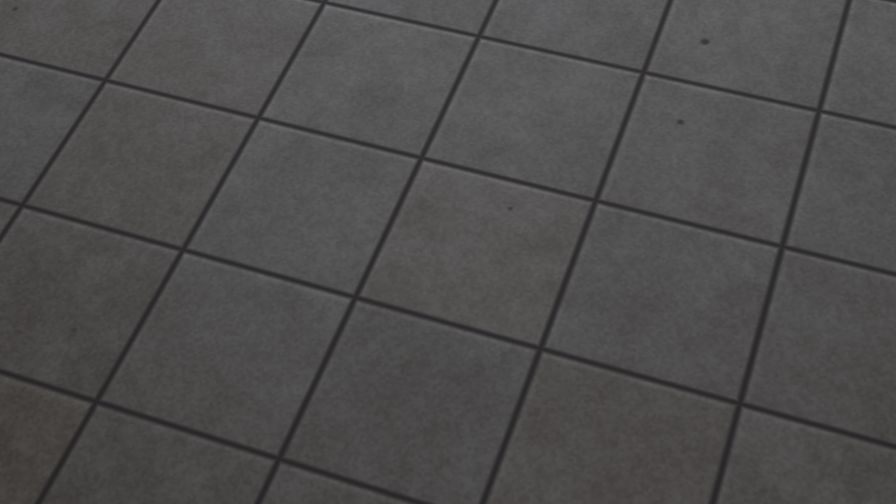
Give the GLSL for this texture, as a WebGL 1 fragment shader.

```glsl
precision highp float;
uniform vec2 u_resolution;

// Floor plane: canvas heights, measured from the top left corner
const vec2 ORIGIN = vec2(0.6435, 0.0046);
const vec2 COLUMN_STEP = vec2(0.2783, 0.0651);
const vec2 ROW_STEP = vec2(-0.1626, 0.2147);
const vec2 PERSPECTIVE = vec2(-0.0301, -0.0620);

// Joints, in tile widths
const vec2 JOINT_HALF = vec2(0.0155, 0.0145);
const float JOINT_SOFT = 0.014;
const float BEVEL_WIDTH = 0.014;
const vec2 BEVEL_GAIN = vec2(0.022, 0.045);

// Colours
const vec3 TILE_LIT = vec3(0.368, 0.368, 0.374);
const vec3 TILE_SHADE = vec3(0.275, 0.267, 0.263);
const vec3 JOINT_COLOR = vec3(0.182, 0.175, 0.182);
const vec3 STAIN_COLOR = vec3(0.190, 0.185, 0.188);
const vec3 WARM_TINT = vec3(0.006, 0.001, -0.005);

// Light and wear
const float LIGHT_CENTRE = 1.10;
const float TILE_VARIATION = 0.12;
const float MOTTLE = 0.60;
const float GRAIN = 0.034;
const float STAIN_CELLS = 2.0;
const float STAIN_CHANCE = 0.06;

float hash(vec2 p) {
  p = fract(p * vec2(0.1031, 0.1130));
  p += dot(p, p.yx + 33.33);
  return fract((p.x + p.y) * p.x * 43.758);
}

vec2 hash2(vec2 p) {
  return vec2(hash(p + 17.3), hash(p + 71.9));
}

// Canvas position to tile coordinates by inverting the projection
vec2 floorPosition(vec2 p) {
  vec2 a = COLUMN_STEP - PERSPECTIVE.x * p;
  vec2 b = ROW_STEP - PERSPECTIVE.y * p;
  vec2 r = p - ORIGIN;
  return vec2(r.x * b.y - r.y * b.x, a.x * r.y - a.y * r.x)
       / (a.x * b.y - a.y * b.x);
}

// Soft cellular noise: random cell values blended by distance
float cellular(vec2 p) {
  vec2 cell = floor(p);
  float total = 0.0;
  float weights = 0.0;
  for (int y = -1; y <= 1; y++) {
    for (int x = -1; x <= 1; x++) {
      vec2 id = cell + vec2(float(x), float(y));
      vec2 d = id + 0.15 + 0.7 * hash2(id) - p;
      float w = exp(-5.0 * dot(d, d));
      total += w * hash(id + 5.7);
      weights += w;
    }
  }
  return total / weights - 0.5;
}

// Sparse small dark marks, kept inside their cells
float stains(vec2 g, float pixel) {
  vec2 p = g * STAIN_CELLS;
  vec2 id = floor(p);
  float present = step(hash(id + 41.0), STAIN_CHANCE);
  vec2 d = (fract(p) - 0.15 - 0.7 * hash2(id)) / STAIN_CELLS;
  float radius = mix(0.010, 0.024, hash(id + 9.0));
  float soft = max(0.014, pixel);
  return present * (1.0 - smoothstep(radius - soft, radius + soft, length(d)));
}

void main() {
  vec2 p = vec2(gl_FragCoord.x, u_resolution.y - gl_FragCoord.y) / u_resolution.y;
  vec2 g = floorPosition(p);
  vec2 tile = floor(g) + 50.0;
  vec2 f = fract(g);
  float pixel = 3.5 / u_resolution.y;
  float soft = max(JOINT_SOFT, pixel);

  // Light falls from the top, dimming to the sides
  float side = p.x - LIGHT_CENTRE;
  float light = 0.92 - 0.78 * p.y - 0.32 * side * side;

  // Tile surface
  vec2 m = g + 50.0;
  float mottle = 0.4 * cellular(m * 4.0) + 0.35 * cellular(m * 11.0 + 3.1)
               + 0.25 * cellular(m * 25.0 + 8.4);
  float level = light + TILE_VARIATION * (hash(tile) - 0.5) + MOTTLE * mottle;
  vec3 color = mix(TILE_SHADE, TILE_LIT, level);
  color += WARM_TINT * (hash(tile + 23.0) - 0.3);
  color += GRAIN * cellular(m * 55.0);

  // Pale bevel beside each joint
  vec2 offset = (f - JOINT_HALF - 0.018) / BEVEL_WIDTH;
  color += dot(BEVEL_GAIN, exp(-offset * offset)) * (0.5 + 0.7 * light);

  color = mix(color, STAIN_COLOR, 0.75 * stains(m, pixel));

  // Joints
  vec2 edge = min(f, 1.0 - f);
  vec2 joint = 1.0 - smoothstep(JOINT_HALF - soft, JOINT_HALF + soft, edge);
  color = mix(color, JOINT_COLOR * (0.85 + 0.25 * light), max(joint.x, joint.y));

  gl_FragColor = vec4(color, 1.0);
}
```
